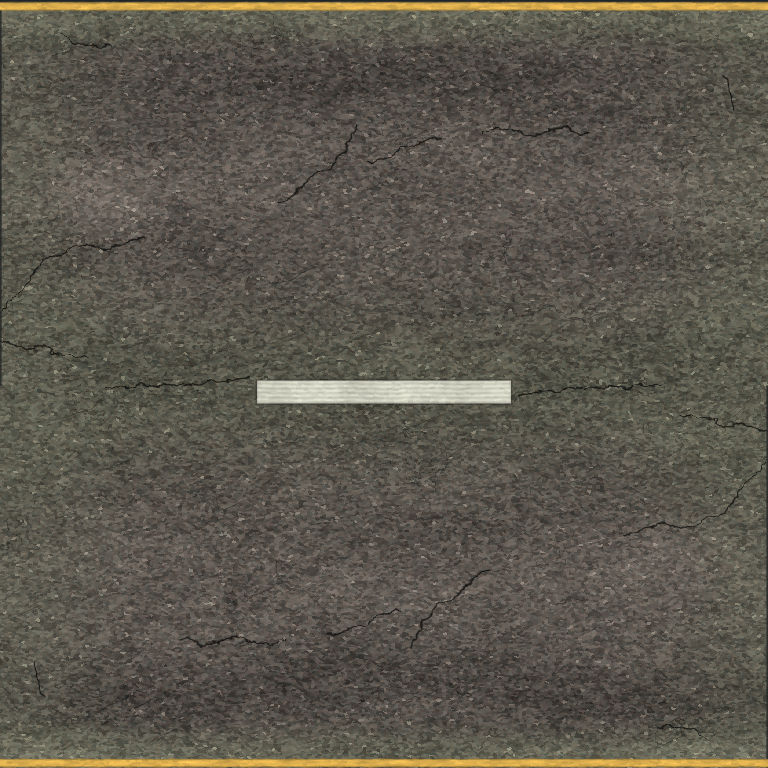
Write a Shadertoy shader that draws this texture.

```glsl
const vec3 ASPHALT_WARM = vec3(0.352, 0.328, 0.304);
const vec3 ASPHALT_GREEN = vec3(0.338, 0.336, 0.288);
const vec3 EDGE_YELLOW = vec3(0.87, 0.69, 0.31);
const vec3 DASH_WHITE = vec3(0.81, 0.81, 0.75);
const vec3 SEAM_DARK = vec3(0.13, 0.14, 0.14);
const vec2 TURN_SUM = vec2(1.0, 0.994);       // p + its half-turn partner
const vec2 DASH_CENTRE = vec2(0.5, 0.4896);
const vec2 DASH_HALF = vec2(0.1655, 0.0150);
const vec2 TOP_LINE = vec2(0.9862, 0.9970);
const vec2 BOTTOM_LINE = vec2(0.0010, 0.0118);
const float GRAIN_CONTRAST = 0.60;
const float CRACK_WIDTH = 0.0021;
const float CRACK_DEPTH = 0.68;
const int CRACK_COUNT = 11;

// Crack runs as start and end; each also appears turned by half a circle
const vec4 CRACKS[CRACK_COUNT] = vec4[CRACK_COUNT](
    vec4(0.573, 0.820, 0.479, 0.792), vec4(0.466, 0.837, 0.452, 0.800),
    vec4(0.452, 0.800, 0.366, 0.738), vec4(0.186, 0.688, 0.060, 0.668),
    vec4(0.060, 0.668, 0.006, 0.600), vec4(0.000, 0.557, 0.110, 0.533),
    vec4(0.137, 0.496, 0.240, 0.500), vec4(0.240, 0.496, 0.322, 0.509),
    vec4(0.944, 0.902, 0.953, 0.859), vec4(0.630, 0.829, 0.770, 0.828),
    vec4(0.078, 0.954, 0.143, 0.937));

vec2 hash2(vec2 p) {
    vec3 q = fract(p.xyx * vec3(0.1031, 0.1030, 0.0973));
    q += dot(q, q.yzx + 33.33);
    return fract((q.xx + q.yz) * q.zy);
}

// Cellular noise: nearest distance, border distance, random cell value
vec3 cells(vec2 p) {
    vec2 base = floor(p), f = fract(p);
    float first = 9.0, second = 9.0, id = 0.0;
    for (int j = -1; j <= 1; j++)
    for (int i = -1; i <= 1; i++) {
        vec2 o = vec2(i, j);
        vec2 h = hash2(base + o);
        float d = length(o + h - f);
        if (d < first) {
            second = first;
            first = d;
            id = hash2(base + o + 57.0).x;
        } else second = min(second, d);
    }
    return vec3(first, second - first, id);
}

// Layered sines, each octave turned and bent by the last; about -1 to 1
float waves(vec2 p) {
    float sum = 0.0, amp = 0.5, bend = 0.0;
    for (int i = 0; i < 5; i++) {
        bend = sin(p.x + 1.3 * bend) * cos(p.y - 0.9 * bend);
        sum += amp * bend;
        p = mat2(1.5, 1.1, -1.1, 1.5) * p + 2.7;
        amp *= 0.6;
    }
    return sum;
}

float bell(float x, float centre, float width) {
    float t = (x - centre) / width;
    return exp(-t * t);
}

float segmentDistance(vec2 p, vec2 a, vec2 b) {
    vec2 ab = b - a;
    float t = clamp(dot(p - a, ab) / dot(ab, ab), 0.0, 1.0);
    return length(p - a - ab * t);
}

float band(float y, vec2 range, float px) {
    return smoothstep(range.x - px, range.x + px, y)
         * (1.0 - smoothstep(range.y - px, range.y + px, y));
}

float crackMask(vec2 p, float px) {
    vec2 wander = vec2(waves(p * 65.0), waves(p * 80.0 + 9.0)) * 0.009;
    float d = 1.0;
    for (int i = 0; i < CRACK_COUNT; i++)
        d = min(d, segmentDistance(p + wander, CRACKS[i].xy, CRACKS[i].zw));
    float width = CRACK_WIDTH * (0.85 + 0.7 * waves(p * 45.0 + 4.0));
    return 1.0 - smoothstep(0.0, max(width, 0.0004) + 0.5 * px, d);
}

vec3 asphalt(vec2 p, float px) {
    vec2 q = TURN_SUM - p;
    float across = abs(2.0 * p.y / TURN_SUM.y - 1.0);
    float side = smoothstep(0.28, 0.5, abs(p.x - 0.5));

    // Worn lanes, pale shoulders and two scuffed patches
    float tone = 1.0 + 0.17 * smoothstep(0.88, 0.96, across)
        - 0.15 * bell(across, 0.80, 0.10) * (1.0 - 0.4 * side)
        + 0.05 * bell(across, 0.52, 0.13) - 0.05 * bell(across, 0.36, 0.05)
        + 0.08 * side + 0.10 * waves(p * vec2(9.0, 42.0));
    vec2 scuff = vec2(0.155, 0.745);
    float patchGlow = bell(length((p - scuff) * vec2(1.0, 1.5)), 0.0, 0.06)
                    + bell(length((q - scuff) * vec2(1.0, 1.5)), 0.0, 0.06);
    tone += 0.15 * patchGlow;

    // Aggregate, stretched along the road
    vec2 bent = p + vec2(0.0, 0.003 * waves(p * 90.0));
    vec3 coarse = cells(bent * vec2(75.0, 180.0));
    vec3 fine = cells(bent * vec2(210.0, 360.0) + 31.0);
    float grain = 0.42 * (coarse.z - 0.5) + 0.75 * (fine.z - 0.5);
    tone += GRAIN_CONTRAST * grain;
    tone -= 0.18 * smoothstep(0.88, 1.0, coarse.z) * (1.0 - coarse.x);
    tone += 0.35 * smoothstep(0.975, 1.0, fine.z);

    // Hairlines and main cracks
    float hair = cells(p * vec2(9.0, 19.0) + 0.6 * waves(p * 38.0)).y;
    float hairMask = smoothstep(0.1, 0.5, waves(p * 17.0 + 2.0));
    tone *= 1.0 - 0.30 * hairMask * (1.0 - smoothstep(0.0, 0.035, hair));
    float crack = max(crackMask(p, px), crackMask(q, px));
    tone *= 1.0 - CRACK_DEPTH * crack;

    float green = clamp(0.7 * side + bell(across, 0.0, 0.22)
        + smoothstep(0.85, 0.97, across) - patchGlow, 0.0, 1.0);
    vec3 tint = mix(ASPHALT_WARM, ASPHALT_GREEN, green);
    return tint * tone + 0.025 * (hash2(floor(bent * 360.0)).x - 0.5) * vec3(1.0, -0.4, -0.8);
}

void mainImage(out vec4 fragColor, in vec2 fragCoord) {
    vec2 p = fragCoord / iResolution.xy;
    float px = 0.6 / iResolution.y;
    vec3 color = asphalt(p, px);

    // Side seams and the dark strip above the top line
    float upper = step(0.497, p.y);
    float sideGap = mix(1.0 - p.x, p.x, upper);
    color = mix(color, SEAM_DARK, 0.8 * (1.0 - smoothstep(0.0012, 0.0030, sideGap)));
    color = mix(color, SEAM_DARK, smoothstep(0.996, 0.999, p.y));

    // Yellow lines with rough, browned borders
    float ragged = 0.0006 * waves(p * vec2(160.0, 30.0));
    float paint = max(band(p.y + ragged, TOP_LINE, px), band(p.y + ragged, BOTTOM_LINE, px));
    float fromMiddle = min(abs(p.y - dot(TOP_LINE, vec2(0.5))),
                           abs(p.y - dot(BOTTOM_LINE, vec2(0.5))));
    float worn = 1.0 - 0.28 * smoothstep(0.0028, 0.0055, fromMiddle)
        + 0.12 * waves(p * vec2(70.0, 400.0)) + 0.12 * (cells(p * vec2(130.0, 300.0)).z - 0.5);
    color = mix(color, EDGE_YELLOW * worn, paint);

    // White dash with fine lengthwise ridges and faint crosswise blotches
    vec2 local = p - DASH_CENTRE;
    vec2 gap = abs(local) - DASH_HALF;
    float outside = max(gap.x, gap.y);
    color *= 1.0 - 0.35 * (1.0 - smoothstep(0.0, 0.003, outside));
    float ridge = sin(local.y * 1050.0 + 1.2 * waves(p * vec2(60.0, 20.0)));
    float shade = 1.0 + 0.055 * ridge + 0.07 * waves(p * vec2(50.0, 12.0))
        + 0.09 * (cells(p * vec2(150.0, 320.0)).z - 0.5)
        - 0.12 * smoothstep(-0.003, 0.0, outside);
    color = mix(color, DASH_WHITE * shade, 1.0 - smoothstep(-px, px, outside));

    fragColor = vec4(clamp(color, 0.0, 1.0), 1.0);
}
```
